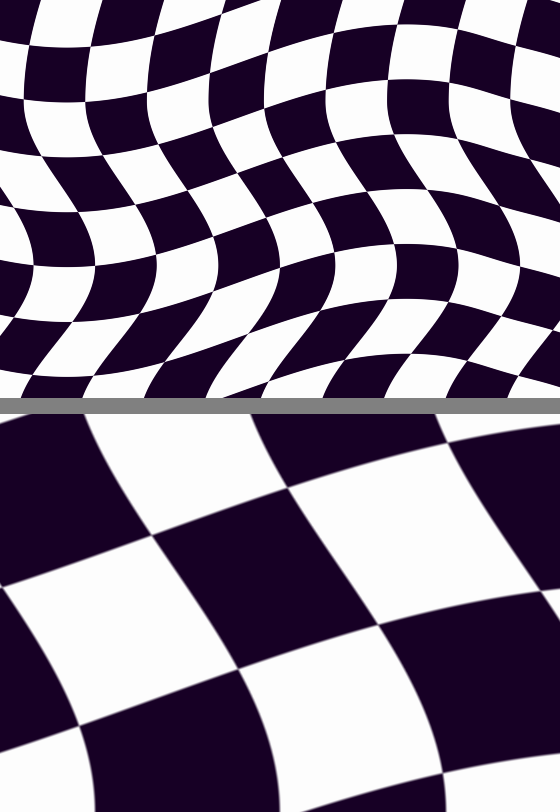
Top, the full canvas; bottom, a detail of the centre.
This pattern is drawn by a WebGL 2 fragment shader. Its source:

```glsl
#version 300 es
precision highp float;
// Wavy two-tone checkerboard, its rows rolling and its columns swaying.

uniform vec2 u_resolution;
out vec4 fragColor;

const float PI = 3.14159265;

// Colours
const vec3 DARK  = vec3(0.090, 0.000, 0.145);
const vec3 LIGHT = vec3(0.992, 0.992, 0.992);

// All lengths are fractions of the canvas width, y measured from the top
const vec2  CELL = vec2(0.1100, 0.0980);
const float EDGE_SOFTNESS = 0.0022;

// Roll of the row lines along x
const float ROLL_LEVEL  = 0.1133;
const float ROLL_HEIGHT = 0.0697;
const float ROLL_START  = 0.1198;
const float ROLL_HALF   = 0.6068;
const float DIP_HEIGHT  = 0.0062;
const float DIP_X       = 0.9050;
const float DIP_WIDTH   = 0.0716;

// Sway of the column lines along y
const float SWAY_LEFT    = 0.0423;
const float SWAY_RIGHT   = 0.1699;
const float LEFT_Y       = 0.1810;
const float RIGHT_Y      = 0.4740;
const float TOP_HALF     = 0.5534;
const float BOTTOM_HALF  = 0.2786;
const float BOTTOM_SWING = 0.1406;

// One column is slightly narrower than the rest
const float NARROW_X    = 0.3307;
const float NARROW_LOSS = 0.0111;

// Cosine ease: 0 at t = 0, 1 at t = 1
float wave(float t) {
    return 0.5 - 0.5 * cos(PI * t);
}

float rowRoll(float x) {
    float dip = (x - DIP_X) / DIP_WIDTH;
    return ROLL_LEVEL + ROLL_HEIGHT * cos(PI * (x - ROLL_START) / ROLL_HALF)
         + DIP_HEIGHT * exp(-dip * dip);
}

float columnSway(float y) {
    if (y > RIGHT_Y) {
        return SWAY_RIGHT - BOTTOM_SWING * wave((y - RIGHT_Y) / BOTTOM_HALF);
    }
    float span = y < LEFT_Y ? TOP_HALF : RIGHT_Y - LEFT_Y;
    return mix(SWAY_LEFT, SWAY_RIGHT, wave((y - LEFT_Y) / span));
}

// Widen the narrow column to a full cell so the grid becomes regular
float evenColumns(float x) {
    float across = (x - NARROW_X) / (CELL.x - NARROW_LOSS);
    return x + NARROW_LOSS * clamp(across, 0.0, 1.0);
}

// Smooth square wave: +1 on even cells, -1 on odd cells
float squareWave(float t, float softPixels) {
    float edge = 0.5 - abs(mod(t + 0.5, 2.0) - 1.0);
    float perPixel = max(length(vec2(dFdx(t), dFdy(t))), 1e-6);
    float halfWidth = 0.5 * softPixels * perPixel;
    return 2.0 * smoothstep(-halfWidth, halfWidth, edge) - 1.0;
}

void main() {
    vec2 p = vec2(gl_FragCoord.x, u_resolution.y - gl_FragCoord.y) / u_resolution.x;

    // Unwarp into a regular grid with unit cells
    vec2 grid = vec2(evenColumns(p.x - columnSway(p.y)), p.y - rowRoll(p.x)) / CELL;

    // Opposite signs give dark cells
    float softPixels = max(1.2, EDGE_SOFTNESS * u_resolution.x);
    float checker = squareWave(grid.x, softPixels) * squareWave(grid.y, softPixels);
    fragColor = vec4(mix(DARK, LIGHT, 0.5 + 0.5 * checker), 1.0);
}
```
